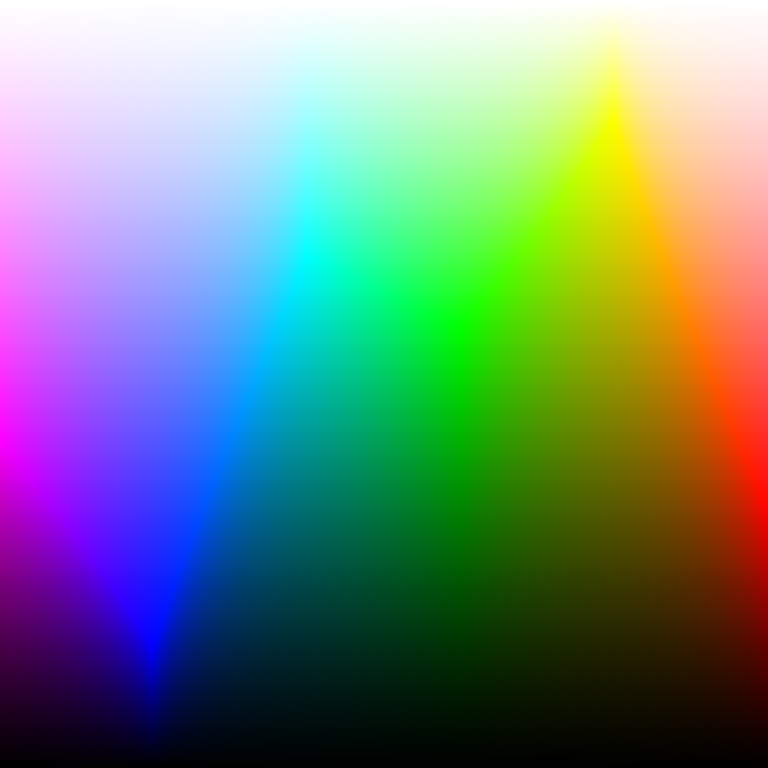
Write a WebGL 1 fragment shader that draws this background.

```glsl
precision highp float;
// Hue and luma chart: hue runs from magenta to red, luma from black to white.

uniform vec2 u_resolution;

const vec3 LUMA_WEIGHTS = vec3(0.299, 0.587, 0.114);

// Fully saturated colour for a hue in turns
vec3 pureHue(float hue) {
    float h = hue * 6.0;
    return clamp(vec3(abs(h - 3.0) - 1.0,
                      2.0 - abs(h - 2.0),
                      2.0 - abs(h - 4.0)), 0.0, 1.0);
}

// Most vivid colour of a hue at the given luma
vec3 vividAtLuma(vec3 pure, float luma) {
    float pureLuma = dot(pure, LUMA_WEIGHTS);
    vec3 shade = pure * luma / pureLuma;
    vec3 tint = 1.0 - (1.0 - pure) * (1.0 - luma) / (1.0 - pureLuma);
    return luma < pureLuma ? shade : tint;
}

void main() {
    vec2 uv = gl_FragCoord.xy / u_resolution;

    // Magenta at the left edge, red at the right
    vec3 pure = pureHue((1.0 - uv.x) * 5.0 / 6.0);

    // Gentle contrast curve towards black and white
    float luma = mix(uv.y, smoothstep(0.0, 1.0, uv.y), 0.45);

    gl_FragColor = vec4(vividAtLuma(pure, luma), 1.0);
}
```
